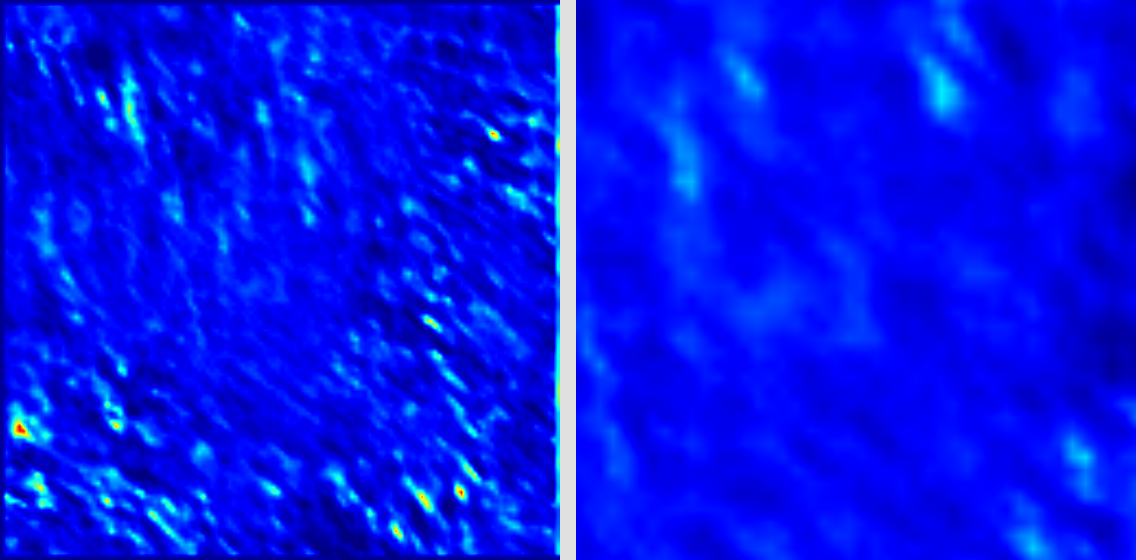
Left, the full canvas; right, a detail of the centre.
Give the GLSL for this texture map, as a three.js fragment shader.

```glsl
varying vec2 vUv;

const float CELLS = 128.0;

float hash(vec2 p) {
  vec3 q = fract(vec3(p.xyx) * 0.1031);
  q += dot(q, q.yzx + 33.33);
  return fract((q.x + q.y) * q.z);
}

// Signed value noise, -1 to 1
float noise(vec2 p) {
  vec2 i = floor(p);
  vec2 f = fract(p);
  f = f * f * (3.0 - 2.0 * f);
  float low = mix(hash(i), hash(i + vec2(1.0, 0.0)), f.x);
  float high = mix(hash(i + vec2(0.0, 1.0)), hash(i + 1.0), f.x);
  return mix(low, high, f.y) * 2.0 - 1.0;
}

// Noise stretched along a direction; freq is (along, across)
float streaks(vec2 p, float angle, vec2 freq, float seed) {
  float c = cos(angle);
  float s = sin(angle);
  vec2 q = vec2(c * p.x + s * p.y, c * p.y - s * p.x);
  return noise(q * freq + seed);
}

float spot(vec2 p, vec2 center, vec2 radius) {
  vec2 d = (p - center) / radius;
  return exp(-dot(d, d));
}

// Strength of the detail in each region
float activity(vec2 p) {
  float a = 0.30;
  a += 0.60 * spot(p, vec2(0.08, 0.14), vec2(0.27, 0.24));
  a += 0.40 * spot(p, vec2(0.88, 0.76), vec2(0.18, 0.16));
  a += 0.45 * spot(p, vec2(0.72, 0.08), vec2(0.26, 0.13));
  a += 0.35 * spot(p, vec2(0.70, 0.38), vec2(0.12, 0.10));
  a += 0.25 * spot(p, vec2(0.22, 0.80), vec2(0.22, 0.16));
  a -= 0.15 * spot(p, vec2(0.40, 0.45), vec2(0.16, 0.22));
  float clusters = noise(p * 9.0 + 41.0) + 0.5 * noise(p * 19.0 + 7.0);
  return clamp(a * (1.0 + 0.65 * clusters), 0.08, 1.0);
}

float field(vec2 p) {
  vec2 warp = vec2(noise(p * 5.0 + 3.0), noise(p * 5.0 + 17.0));
  vec2 q = p + 0.025 * warp;
  float act = activity(p);

  // Steep strokes at upper left and centre, diagonal ones elsewhere
  float steep = smoothstep(0.25, 0.6, p.y) * (1.0 - smoothstep(0.5, 0.75, p.x));
  float diagonal = streaks(q, -0.72, vec2(24.0, 58.0), 11.0);
  float upright = streaks(q, -1.32, vec2(17.0, 46.0), 29.0);
  float fine = streaks(q, -0.85, vec2(46.0, 88.0), 53.0);
  float stroke = 0.68 * mix(diagonal, upright, steep) + 0.38 * fine;
  float peak = max(stroke, 0.0);

  // Long fanned lines on the right
  float fan = smoothstep(0.62, 0.85, p.x) * smoothstep(0.2, 0.35, p.y);
  float fanAngle = mix(-0.75, -0.3, smoothstep(0.5, 0.95, p.y));
  float lines = streaks(p + 0.01 * warp - vec2(1.0, 0.6), fanAngle, vec2(6.0, 72.0), 71.0);

  // Thin curved filaments
  float ridge = 1.0 - abs(streaks(q, -1.0, vec2(4.0, 9.0), 83.0));
  float filament = pow(ridge, 14.0) * smoothstep(0.0, 0.7, noise(p * 6.0 + 61.0));

  float broad = streaks(q, -1.35, vec2(4.0, 8.0), 97.0);
  float v = 0.104 + 0.026 * broad;
  v += (0.045 + 0.15 * act) * stroke + 0.8 * act * peak * peak * peak;
  v += 0.05 * fan * lines + 0.05 * filament;
  v -= 0.035 * spot(p, vec2(0.9, 0.92), vec2(0.16, 0.06));
  return v;
}

// Value of one cell, with dark borders and a hot right edge
float cellValue(vec2 cell) {
  vec2 i = clamp(cell, 0.0, CELLS - 1.0);
  vec2 p = (i + 0.5) / CELLS;
  float v = field(p) + 0.028 * (hash(i + 200.0) - 0.5);
  if (i.x > CELLS - 1.5) {
    v = 0.34 + 0.12 * noise(vec2(p.y * 46.0, 5.0)) + 0.10 * noise(vec2(p.y * 11.0, 9.0));
    v += 0.32 * spot(p, vec2(1.0, 0.74), vec2(0.1, 0.018));
  }
  if (i.x < 0.5 || i.y < 0.5 || i.y > CELLS - 1.5) v = min(v, 0.02);
  return max(v, 0.0);
}

// Rainbow ramp from navy through blue, cyan and yellow to red
vec3 heatRamp(float v) {
  return clamp(1.5 - abs(4.0 * v - vec3(3.0, 2.0, 1.0)), 0.0, 1.0);
}

void main() {
  // Blend neighbouring cells for a soft grid
  vec2 g = vUv * CELLS - 0.5;
  vec2 i = floor(g);
  vec2 f = fract(g);
  float low = mix(cellValue(i), cellValue(i + vec2(1.0, 0.0)), f.x);
  float high = mix(cellValue(i + vec2(0.0, 1.0)), cellValue(i + 1.0), f.x);
  gl_FragColor = vec4(heatRamp(mix(low, high, f.y)), 1.0);
}
```
